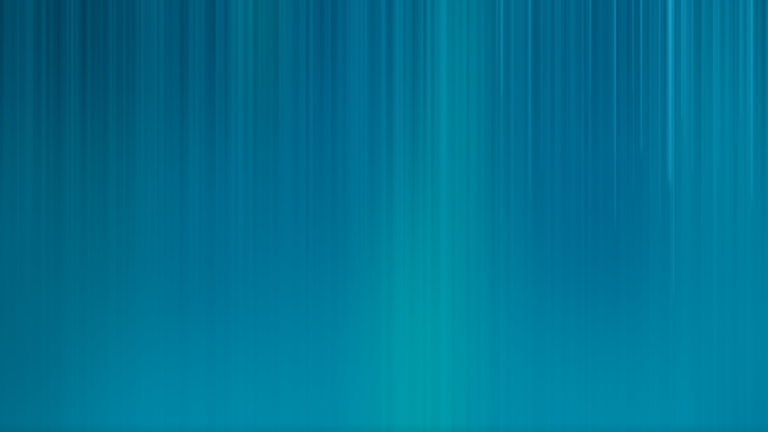
Write a Shadertoy shader that draws this background.

```glsl
float hash(float n) {
    n = fract(n * 0.1031);
    n *= n + 33.33;
    return fract(n * (n + n));
}

float noise(float x) {
    float cell = floor(x);
    return mix(hash(cell), hash(cell + 1.0), smoothstep(0.0, 1.0, x - cell));
}

// Blend a soft elliptical patch of tint into a colour
vec3 glow(vec3 color, vec2 uv, vec2 center, vec2 radius, vec3 tint, float strength) {
    vec2 d = (uv - center) / radius;
    return mix(color, tint, strength * exp(-dot(d, d)));
}

// Signed vertical grain; every column fades out at its own height
float streaks(vec2 uv, float frequency, float seed) {
    float x = uv.x * frequency + seed;
    float reach = mix(0.3, 0.85, noise(x * 0.7 + 57.0));
    float fade = smoothstep(reach - 0.3, 1.05, uv.y);
    return (noise(x) - 0.5) * (0.12 + 0.88 * fade);
}

// Thin ray hanging from the top edge down to the height end
float ray(vec2 uv, float x, float width, float end) {
    float d = (uv.x - x) / width;
    float fall = clamp((uv.y - end) / (1.0 - end), 0.0, 1.0);
    return exp(-d * d) * smoothstep(0.0, 0.12, fall) * mix(0.35, 1.0, fall);
}

vec3 backdrop(vec2 uv) {
    vec3 color = mix(vec3(0.0, 0.54, 0.66), vec3(0.0, 0.38, 0.52), smoothstep(0.0, 0.9, uv.y));

    // Shaded left side
    color = glow(color, uv, vec2(0.12, 0.52), vec2(0.13, 0.32), vec3(0.0, 0.42, 0.51), 0.65);
    color = glow(color, uv, vec2(0.0, 0.25), vec2(0.12, 0.50), vec3(0.0, 0.38, 0.49), 0.8);
    color = glow(color, uv, vec2(0.0, 1.05), vec2(0.27, 0.45), vec3(0.0, 0.27, 0.37), 0.85);

    // Blue columns
    color = glow(color, uv, vec2(0.27, 0.45), vec2(0.10, 0.25), vec3(0.0, 0.42, 0.57), 0.6);
    color = glow(color, uv, vec2(0.44, 0.68), vec2(0.09, 0.35), vec3(0.0, 0.43, 0.585), 0.65);
    color = glow(color, uv, vec2(0.78, 0.56), vec2(0.10, 0.28), vec3(0.0, 0.41, 0.57), 0.8);

    // Teal columns
    color = glow(color, uv, vec2(0.34, 0.95), vec2(0.035, 0.25), vec3(0.0, 0.41, 0.49), 0.6);
    color = glow(color, uv, vec2(0.595, 0.78), vec2(0.055, 0.50), vec3(0.0, 0.53, 0.63), 0.75);
    color = glow(color, uv, vec2(0.55, 0.08), vec2(0.08, 0.52), vec3(0.0, 0.62, 0.66), 0.8);
    color = glow(color, uv, vec2(0.95, 0.65), vec2(0.09, 0.45), vec3(0.0, 0.52, 0.64), 0.7);
    color = glow(color, uv, vec2(1.0, 0.0), vec2(0.08, 0.20), vec3(0.0, 0.47, 0.61), 0.6);
    return color;
}

void mainImage(out vec4 fragColor, in vec2 fragCoord) {
    vec2 uv = fragCoord / iResolution.xy;
    vec3 color = backdrop(uv);

    // Layered vertical grain
    float grain = streaks(uv, 75.0, 11.0) * 0.05
                + streaks(uv, 190.0, 83.0) * 0.07
                + streaks(uv, 340.0, 241.0) * 0.06;
    color += grain * vec3(0.25, 1.0, 1.05);

    // Faint full-height lines around the central column
    float center = exp(-pow((uv.x - 0.58) / 0.09, 2.0));
    color += center * (noise(uv.x * 210.0) - 0.5) * vec3(0.0, 0.025, 0.025);

    // Scattered short rays on the right
    float light = 0.0;
    for (int i = 0; i < 22; i++) {
        float id = float(i) * 7.0 + 3.0;
        float x = mix(0.64, 1.0, hash(id));
        float end = mix(0.4, 0.85, hash(id + 1.0));
        light += ray(uv, x, 0.0014, end) * mix(0.15, 0.45, hash(id + 2.0));
    }

    // Brightest rays
    light += ray(uv, 0.872, 0.0035, 0.55) * 1.2;
    light += ray(uv, 0.877, 0.0015, 0.27) * 0.6;
    light += ray(uv, 0.835, 0.0016, 0.62) * 0.9;
    light += ray(uv, 0.801, 0.0015, 0.45) * 0.7;
    light += ray(uv, 0.979, 0.0016, 0.50) * 0.7;
    color += light * vec3(0.07, 0.17, 0.19);

    // Slight shade along the bottom edge
    color *= mix(0.94, 1.0, smoothstep(0.0, 0.025, uv.y));
    fragColor = vec4(clamp(color, 0.0, 1.0), 1.0);
}
```
